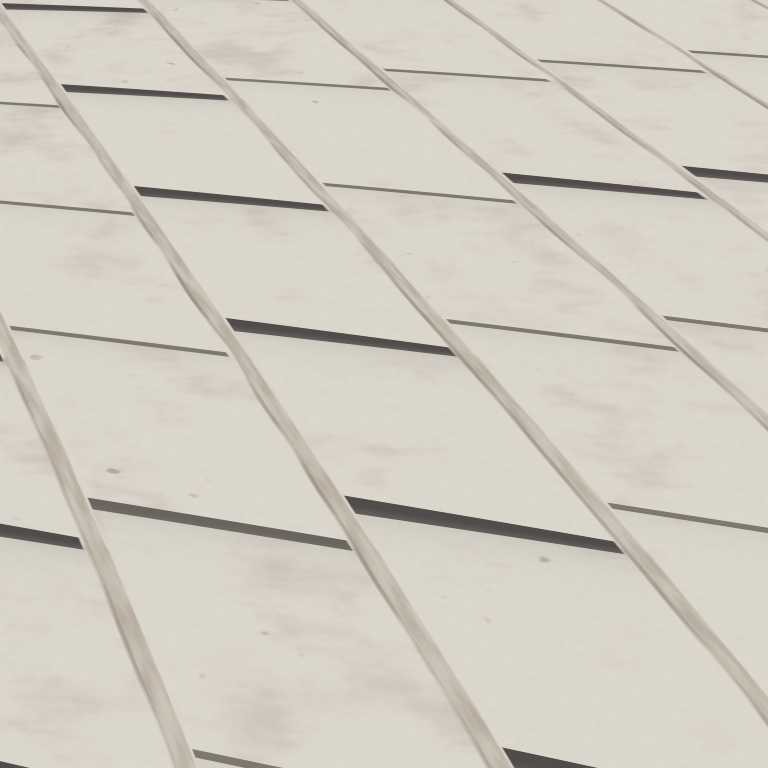
Give the GLSL for this texture, as a Shadertoy shader.

```glsl
vec2 hashGradient(vec2 cell) {
    vec2 h = vec2(dot(cell, vec2(127.1, 311.7)), dot(cell, vec2(269.5, 183.3)));
    return 2.0 * fract(sin(h) * 43758.55) - 1.0;
}

float gradientNoise(vec2 p) {
    vec2 i = floor(p), f = p - i;
    vec2 w = f * f * f * (f * (f * 6.0 - 15.0) + 10.0);
    float a = dot(hashGradient(i), f);
    float b = dot(hashGradient(i + vec2(1, 0)), f - vec2(1, 0));
    float c = dot(hashGradient(i + vec2(0, 1)), f - vec2(0, 1));
    float d = dot(hashGradient(i + vec2(1, 1)), f - vec2(1, 1));
    return mix(mix(a, b, w.x), mix(c, d, w.x), w.y);
}

float fbm(vec2 p) {
    float sum = 0.0, amplitude = 0.6;
    for (int i = 0; i < 4; i++) {
        sum += amplitude * gradientNoise(p);
        p = mat2(1.6, 1.2, -1.2, 1.6) * p + 7.3;
        amplitude *= 0.5;
    }
    return sum;
}

// Perspective grid: x counts the seams, y counts the courses downwards
vec2 roofGrid(vec2 p) {
    float u = (p.x + 0.0026 - p.y * (0.74 - 0.069 * p.y)) / (0.198 + 0.212 * p.y);
    float y = (p.y + 0.0147 * u) / (1.0 + 0.0245 * u);
    return vec2(u, (y - 0.1146) / (0.1055 + 0.1145 * y));
}

// Gap height of each tile, from 0 for a hairline to 1 for a wide step
float gapSize(vec2 tile) {
    float parity = mod(tile.y, 2.0) - 0.5;
    return smoothstep(-0.1, 0.4, cos(2.5 * tile.x) + parity - 0.15 * tile.x * tile.y);
}

void mainImage(out vec4 fragColor, in vec2 fragCoord) {
    vec2 p = fragCoord / iResolution.xy;
    p.y = 1.0 - p.y;
    vec2 grid = roofGrid(p);
    vec2 soft = fwidth(grid);

    // Each tile tilts, so its lower edge steps at the next seam
    float column = floor(grid.x), across = grid.x - column;
    float tilted = grid.y - 0.21 * across;
    float row = floor(tilted + 0.5), below = tilted - row;
    vec2 tile = vec2(column, row);
    vec2 slab = vec2(column, floor(tilted));

    // Weathered stone with a tone for each slab
    vec2 stone = grid * vec2(2.2, 3.0) + slab * 5.7;
    float tone = gradientNoise(slab * 0.73 + 0.37);
    float stain = fbm(stone) + 0.35 * fbm(stone * vec2(2.0, 6.0)) + 0.35 * tone;
    vec3 color = mix(vec3(0.86, 0.84, 0.80), vec3(0.80, 0.77, 0.73), smoothstep(0.0, 0.5, stain));
    color += 0.012 * gradientNoise(p * vec2(60.0, 95.0)) + 0.01 * gradientNoise(p * 170.0);

    // Sparse pits and scuffs
    float pit = gradientNoise(grid * vec2(11.0, 17.0) + slab * 3.1);
    float patchy = smoothstep(-0.1, 0.25, gradientNoise(grid * 2.3 + 4.0));
    color = mix(color, vec3(0.60, 0.56, 0.53), 0.6 * patchy * smoothstep(0.4, 0.62, pit));

    // Soft shade under the overlap
    float size = gapSize(tile);
    float shade = smoothstep(-0.01, 0.02, below) * exp(-14.0 * max(below, 0.0));
    color *= 1.0 - shade * (0.05 + 0.06 * size);

    // Dark gap, taller at its left end
    float halfGap = mix(0.014, 0.043, size) * (1.0 - 0.4 * size * across);
    float gap = 1.0 - smoothstep(halfGap - soft.y * 0.7, halfGap + soft.y * 0.7, abs(below));
    gap *= smoothstep(0.0, soft.x * 1.5, across) * (1.0 - smoothstep(0.905 - soft.x, 0.905 + soft.x, across));
    vec3 gapColor = mix(vec3(0.43, 0.41, 0.37), vec3(0.30, 0.28, 0.27), size);
    gapColor += 0.07 * smoothstep(0.2, -1.0, -below / halfGap) * size;
    color = mix(color, gapColor, gap * mix(0.85, 0.97, size));

    // Mortar seam, narrower towards the right
    float wear = gradientNoise(vec2(grid.y * 2.5, column * 4.3 + 0.4));
    float seamWidth = 0.078 * (1.0 - 0.13 * clamp(column, 0.0, 4.0)) + 0.018 * wear;
    float edge = across - 1.0 + seamWidth;
    float seam = smoothstep(-soft.x, soft.x, edge) * (1.0 - smoothstep(1.0 - 2.0 * soft.x, 1.0, across));
    float grime = fbm(vec2(across * 22.0, grid.y * 5.0 + column * 3.0));
    vec3 seamColor = mix(vec3(0.79, 0.76, 0.71), vec3(0.70, 0.66, 0.61), smoothstep(-0.3, 0.35, grime));
    color = mix(color, seamColor, 0.9 * seam);

    // Fine worn line along the seam edge
    float crease = 1.0 - smoothstep(0.004, 0.008 + soft.x, abs(edge));
    color = mix(color, vec3(0.57, 0.53, 0.49), crease * smoothstep(-0.35, 0.4, wear + 0.3 * grime) * 0.8);

    fragColor = vec4(color, 1.0);
}
```
